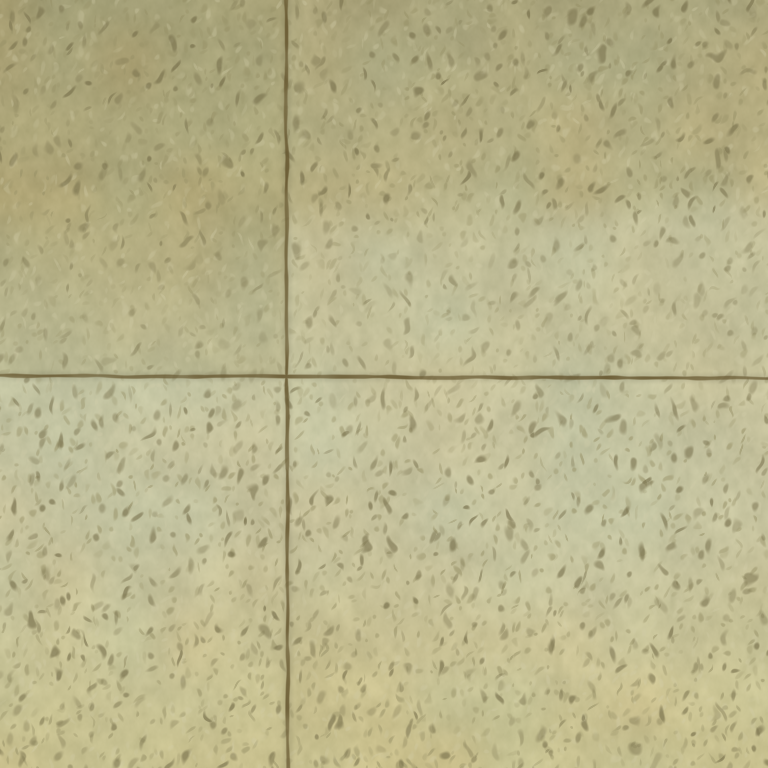
Give the GLSL for this texture, as a three.js fragment shader.

```glsl
varying vec2 vUv;

const vec2 JOINT_CROSSING = vec2(0.374, 0.509);
const float TILE_SIZE = 0.8;
const float JOINT_HALF_WIDTH = 0.0019;

const vec3 PALE_STONE = vec3(0.775, 0.765, 0.622);
const vec3 WARM_STONE = vec3(0.785, 0.755, 0.560);
const vec3 SHADED_STONE = vec3(0.695, 0.668, 0.495);
const vec3 DARK_FLECK = vec3(0.455, 0.425, 0.285);
const vec3 OLIVE_FLECK = vec3(0.590, 0.565, 0.400);
const vec3 LIGHT_FLECK = vec3(0.825, 0.805, 0.665);
const vec3 JOINT_COLOR = vec3(0.410, 0.350, 0.195);

float hash(vec2 p, float seed) {
  vec3 q = fract(vec3(p.xyx) * 0.1031 + seed * 0.0137);
  q += dot(q, q.yzx + 33.33);
  return fract((q.x + q.y) * q.z);
}

float noise(vec2 p, float seed) {
  vec2 cell = floor(p);
  vec2 f = fract(p);
  f = f * f * (3.0 - 2.0 * f);
  float low = mix(hash(cell, seed), hash(cell + vec2(1.0, 0.0), seed), f.x);
  float high = mix(hash(cell + vec2(0.0, 1.0), seed), hash(cell + 1.0, seed), f.x);
  return mix(low, high, f.y);
}

float fbm(vec2 p, float seed) {
  float sum = 0.0;
  float weight = 0.5;
  for (int i = 0; i < 4; i++) {
    sum += weight * noise(p, seed + float(i));
    p = p * 2.03 + 7.1;
    weight *= 0.5;
  }
  return sum / 0.9375;
}

// Soft elongated chips, one at most per grid cell
float flecks(vec2 uv, float count, float density, float seed) {
  vec2 p = uv * count;
  p += 0.5 * (vec2(noise(p * 1.3, seed + 20.0), noise(p * 1.3, seed + 21.0)) - 0.5);
  vec2 home = floor(p);
  float cover = 0.0;
  for (int j = -1; j <= 1; j++) {
    for (int i = -1; i <= 1; i++) {
      vec2 cell = home + vec2(float(i), float(j)) + 100.0;
      vec2 center = cell - 100.0 + vec2(hash(cell, seed), hash(cell, seed + 1.0));
      float angle = mix(-1.0, 0.5, hash(cell, seed + 2.0));
      vec2 d = p - center;
      d = vec2(cos(angle) * d.x + sin(angle) * d.y, cos(angle) * d.y - sin(angle) * d.x);
      vec2 radius = vec2(mix(0.12, 0.24, hash(cell, seed + 3.0)),
                         mix(0.20, 0.50, hash(cell, seed + 4.0)));
      float chip = 1.0 - smoothstep(0.45, 1.25, length(d / radius));
      float strength = mix(0.35, 1.0, hash(cell, seed + 5.0));
      cover = max(cover, chip * strength * step(hash(cell, seed + 6.0), density));
    }
  }
  return cover;
}

// Broad light falling across the floor, with a soft shadow edge
vec3 stoneBase(vec2 uv, vec2 tile) {
  float upper = step(0.0, tile.y);
  float left = 1.0 - step(0.0, tile.x);
  float drift = 0.10 * (fbm(uv * 5.0, 3.0) - 0.5);
  float rightShade = 0.14 + 0.70 * smoothstep(0.68, 0.77, uv.y + drift + 0.03 * (0.7 - uv.x));
  float leftShade = mix(0.48, 1.12, smoothstep(0.53, 0.76, uv.y + drift));
  float shade = upper * mix(rightShade, leftShade, left);
  vec3 color = mix(WARM_STONE, PALE_STONE, smoothstep(0.0, 0.36, uv.y + drift));
  color = mix(color, SHADED_STONE, shade);
  color *= 1.0 - 0.05 * smoothstep(0.80, 1.0, uv.y);
  return color;
}

// Coverage of a slightly ragged joint at distance d, varying along its run
float joint(float d, float along, float seed) {
  float wobble = 0.0022 * (noise(vec2(along * 24.0, 2.0), seed) - 0.5);
  float halfWidth = JOINT_HALF_WIDTH * mix(0.75, 1.3, noise(vec2(along * 55.0, 5.0), seed));
  return 1.0 - smoothstep(halfWidth - 0.0010, halfWidth + 0.0015, abs(d + wobble));
}

void main() {
  // Large square tiles, joints very slightly out of true
  vec2 skewed = vUv - JOINT_CROSSING + vec2(0.003, 0.003) * (vUv.yx - 0.5);
  vec2 toJoint = (fract(skewed / TILE_SIZE + 0.5) - 0.5) * TILE_SIZE;

  // Mottled ground
  vec3 color = stoneBase(vUv, skewed);
  color *= 1.0 + 0.10 * (fbm(vUv * 18.0, 11.0) - 0.5);
  color += vec3(0.07, 0.065, 0.065) * (fbm(vUv * vec2(95.0, 70.0), 17.0) - 0.5);
  color += vec3(-0.025, 0.005, 0.025) * (noise(vUv * 12.0, 29.0) - 0.5);

  // Chips, fainter inside the bright band
  float glare = smoothstep(0.42, 0.54, vUv.y) * (1.0 - smoothstep(0.66, 0.76, vUv.y));
  float contrast = 1.0 - 0.35 * glare;
  color = mix(color, LIGHT_FLECK, 0.35 * flecks(vUv, 58.0, 0.50, 41.0));
  color = mix(color, OLIVE_FLECK, 0.55 * contrast * flecks(vUv, 64.0, 0.60, 53.0));
  color = mix(color, DARK_FLECK, 0.65 * contrast * flecks(vUv, 46.0, 0.48, 67.0));

  // Joints with a faint dirty margin
  float nearest = min(abs(toJoint.x), abs(toJoint.y));
  color *= 1.0 - 0.07 * (1.0 - smoothstep(0.001, 0.010, nearest));
  float vertical = joint(toJoint.x, vUv.y, 79.0);
  float horizontal = joint(toJoint.y, vUv.x, 83.0);
  float wear = mix(0.62, 0.95, noise(vUv * 38.0, 91.0));
  color = mix(color, JOINT_COLOR, wear * max(vertical, horizontal));

  gl_FragColor = vec4(color, 1.0);
}
```
